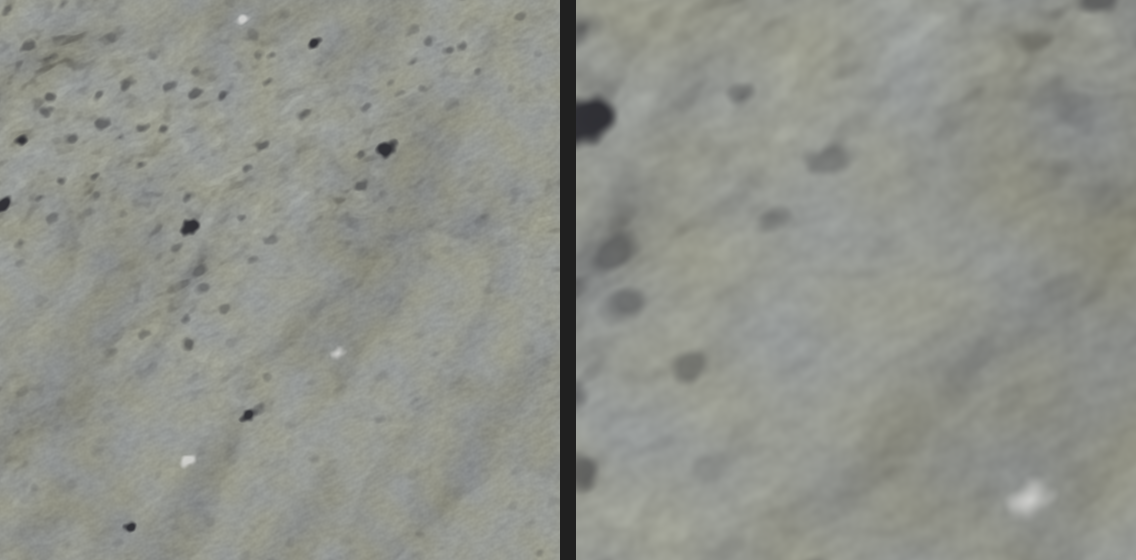
Left, the full canvas; right, a detail of the centre.
Write a WebGL 2 fragment shader that draws this texture.

```glsl
#version 300 es
precision highp float;
// Weathered grey stone: soft slanted grain, faint stains, dark pits and a few pale flecks.

uniform vec2 u_resolution;
out vec4 outColor;

const vec3 PALE = vec3(0.607, 0.617, 0.587);
const vec3 DARK = vec3(0.420, 0.422, 0.404);
const vec3 PIT = vec3(0.150, 0.150, 0.175);
const vec3 FLECK = vec3(0.860, 0.860, 0.850);
const vec3 TINT = vec3(0.018, 0.008, -0.045);  // warm to cool drift

const float GRAIN_ANGLE = 0.50;
const float STAIN_ANGLE = 1.00;
const float BASE_SHADE = 0.05;
const float STAIN_SHADE = 0.27;
const float STREAK_SHADE = 0.16;
const float BLOTCH_SHADE = 0.62;
const float GLINT_SHADE = 0.22;
const float GRAIN_SHADE = 0.20;
const float EDGE_BLUR = 0.005;

// Integer hash giving two values in 0..1
vec2 hash2(ivec2 cell, uint seed) {
    uvec2 v = uvec2(cell) * 1664525u + seed * 747796u + 1013904u;
    v.x += v.y * 1664525u;
    v.y += v.x * 1664525u;
    v ^= v >> 16u;
    v.x += v.y * 1664525u;
    v.y += v.x * 1664525u;
    v ^= v >> 16u;
    return vec2(v & 0xffffu) / 65535.0;
}

float cornerSlope(ivec2 cell, vec2 offset, uint seed) {
    float angle = 6.28319 * hash2(cell, seed).x;
    return dot(vec2(cos(angle), sin(angle)), offset);
}

// Gradient noise, about -0.7..0.7
float noise(vec2 p, uint seed) {
    ivec2 i = ivec2(floor(p));
    vec2 f = fract(p);
    vec2 u = f * f * f * (f * (f * 6.0 - 15.0) + 10.0);
    float a = cornerSlope(i, f, seed);
    float b = cornerSlope(i + ivec2(1, 0), f - vec2(1, 0), seed);
    float c = cornerSlope(i + ivec2(0, 1), f - vec2(0, 1), seed);
    float d = cornerSlope(i + ivec2(1, 1), f - vec2(1, 1), seed);
    return mix(mix(a, b, u.x), mix(c, d, u.x), u.y);
}

float fbm(vec2 p, uint seed) {
    float sum = 0.0, gain = 0.8;
    for (uint k = 0u; k < 4u; k++) {
        sum += gain * noise(p, seed + k);
        p = p * 2.03 + 7.3;
        gain *= 0.5;
    }
    return sum;
}

// Coordinates with x running along the given direction
vec2 along(vec2 p, float angle) {
    float c = cos(angle), s = sin(angle);
    return vec2(c * p.x + s * p.y, c * p.y - s * p.x);
}

// Coverage of soft, uneven spots scattered one per grid cell
float spots(vec2 p, float cells, float chance, float radius, uint seed) {
    ivec2 home = ivec2(floor(p * cells));
    float cover = 0.0;
    for (int y = -1; y <= 1; y++)
    for (int x = -1; x <= 1; x++) {
        ivec2 cell = home + ivec2(x, y);
        vec2 pick = hash2(cell, seed + 1u);
        if (pick.x > chance) continue;
        vec2 d = p - (vec2(cell) + hash2(cell, seed)) / cells;
        float size = radius * mix(0.45, 1.0, pick.y);
        float reach = length(d * vec2(0.75, 1.1)) + 0.006 * noise(p * 70.0, seed);
        cover = max(cover, 1.0 - smoothstep(size - EDGE_BLUR, size + EDGE_BLUR, reach));
    }
    return cover;
}

void main() {
    vec2 p = gl_FragCoord.xy / min(u_resolution.x, u_resolution.y);
    vec2 warped = p + 0.035 * vec2(noise(p * 7.0, 1u), noise(p * 7.0, 2u));
    vec2 grain = along(p + 0.3 * (warped - p), GRAIN_ANGLE);
    vec2 drift = along(warped, STAIN_ANGLE);

    // Rougher towards the upper left
    float rough = noise(p * 3.5, 3u) + 0.4 * (p.y - p.x);
    rough = mix(0.2, 1.0, smoothstep(-0.25, 0.4, rough));

    // Broad stains, and streaks crisp on one side only
    float stain = smoothstep(-0.12, 0.36, fbm(drift * vec2(2.8, 5.5), 10u));
    float ridge = noise(drift * vec2(1.6, 4.2), 20u);
    float streak = smoothstep(0.0, 0.035, ridge) * (1.0 - smoothstep(0.035, 0.24, ridge));

    // Slanted blotches and fine grain
    float blotch = noise(grain * vec2(21.0, 38.0), 30u) + 0.6 * noise(grain * vec2(46.0, 80.0), 31u);
    float fine = noise(grain * vec2(62.0, 125.0), 32u) + 0.5 * noise(p * 170.0, 33u);

    float shade = BASE_SHADE + STAIN_SHADE * stain + STREAK_SHADE * streak + GRAIN_SHADE * fine;
    shade += BLOTCH_SHADE * rough * smoothstep(0.06, 0.62, blotch) * mix(0.6, 1.2, stain);
    shade -= GLINT_SHADE * rough * smoothstep(0.15, 0.6, -blotch);
    vec3 color = mix(PALE, DARK, shade) + TINT * noise(p * 16.0, 40u);

    // Pits and flecks
    color = mix(color, PIT, 0.45 * rough * spots(grain, 22.0, 0.28, 0.010, 50u));
    color = mix(color, PIT, 0.90 * spots(grain, 7.0, 0.10, 0.016, 60u));
    color = mix(color, FLECK, 0.80 * spots(grain, 6.0, 0.09, 0.011, 70u));

    outColor = vec4(clamp(color, 0.0, 1.0), 1.0);
}
```
